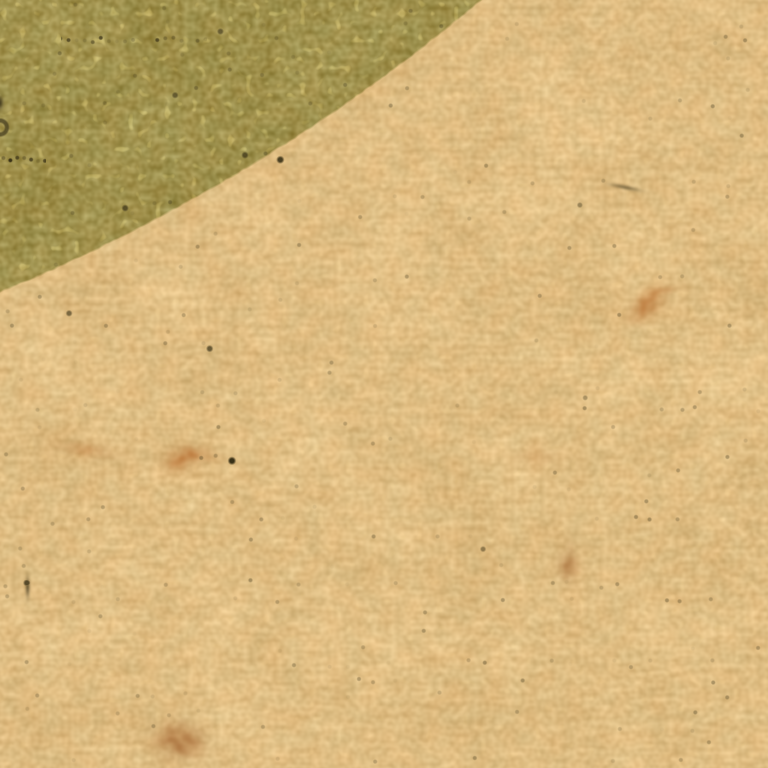
Write a Shadertoy shader that draws this texture.

```glsl
#define PAPER vec3(0.875, 0.742, 0.512)
#define GREEN vec3(0.622, 0.565, 0.298)
#define RUST vec3(0.74, 0.48, 0.24)
#define INK vec3(0.22, 0.19, 0.09)
#define DISC_CENTER vec2(-0.911, 2.826)
#define DISC_RADIUS 2.387
#define GRAIN 0.075
#define FIBRE 0.05
#define MOTTLE 0.045
#define FLECK_CELLS 48.0

float hash(vec2 p) {
    vec3 q = fract(p.xyx * vec3(0.1031, 0.1030, 0.0973));
    q += dot(q, q.yzx + 33.33);
    return fract((q.x + q.y) * q.z);
}

float slope(vec2 cell, vec2 offset) {
    float angle = 6.2832 * hash(cell);
    return dot(vec2(cos(angle), sin(angle)), offset);
}

float gradientNoise(vec2 p) {
    vec2 i = floor(p), f = fract(p), e = vec2(1.0, 0.0);
    vec2 w = f * f * f * (f * (f * 6.0 - 15.0) + 10.0);
    float low = mix(slope(i, f), slope(i + e, f - e), w.x);
    float high = mix(slope(i + e.yx, f - e.yx), slope(i + 1.0, f - 1.0), w.x);
    return mix(low, high, w.y);
}

// Soft ellipse with its long axis turned by angle
float blot(vec2 p, vec2 radii, float angle) {
    float c = cos(angle), s = sin(angle);
    vec2 q = vec2(c * p.x + s * p.y, c * p.y - s * p.x) / radii;
    return exp(-dot(q, q));
}

float dotMask(vec2 p, float radius, float pixel) {
    float soft = max(pixel, radius * 0.5);
    return 1.0 - smoothstep(radius - soft, radius + soft, length(p));
}

// Broken row of uneven dots between two x positions
float dottedRow(vec2 p, float start, float end, float spacing, float pixel) {
    float id = floor(p.x / spacing);
    float inside = step(start, p.x) * step(p.x, end);
    vec2 q = vec2((fract(p.x / spacing) - 0.5) * spacing, p.y + 0.006 * (hash(vec2(id, 7.0)) - 0.5));
    return inside * hash(vec2(id, 3.0)) * dotMask(q, 0.0024, pixel);
}

// Sparse faint flecks, one candidate per cell
float flecks(vec2 p, float pixel) {
    vec2 cell = floor(p * FLECK_CELLS);
    vec2 center = 0.25 + 0.5 * vec2(hash(cell + 11.0), hash(cell + 29.0));
    float chance = hash(cell + 53.0);
    vec2 q = (fract(p * FLECK_CELLS) - center) / FLECK_CELLS;
    return step(0.9, chance) * hash(cell + 71.0) * dotMask(q, 0.0025, pixel);
}

float rustStains(vec2 p) {
    float s = 0.8 * blot(p - vec2(0.843, 0.603), vec2(0.024, 0.013), 0.75);
    s += 0.25 * blot(p - vec2(0.867, 0.622), vec2(0.016, 0.006), 0.2);
    s += 0.75 * blot(p - vec2(0.236, 0.402), vec2(0.021, 0.013), 0.3);
    s += 0.4 * blot(p - vec2(0.262, 0.408), vec2(0.022, 0.008), -0.2);
    s += 0.38 * blot(p - vec2(0.112, 0.414), vec2(0.034, 0.009), -0.15);
    s += 0.2 * blot(p - vec2(0.70, 0.405), vec2(0.025, 0.012), 0.0);
    return s;
}

float brownStains(vec2 p) {
    float s = 0.8 * blot(p - vec2(0.234, 0.035), vec2(0.028, 0.021), -0.2);
    s += 0.6 * blot(p - vec2(0.740, 0.262), vec2(0.012, 0.016), 0.0);
    return s + 0.15 * blot(p - vec2(0.742, 0.283), vec2(0.007, 0.018), 0.0);
}

// Dark specks: x, y, strength
float inkSpecks(vec2 p, float pixel) {
    vec3 specks[12] = vec3[12](
        vec3(0.365, 0.792, 0.9), vec3(0.302, 0.400, 1.0), vec3(0.273, 0.546, 0.7),
        vec3(0.090, 0.592, 0.6), vec3(0.035, 0.241, 0.8), vec3(0.228, 0.876, 0.6),
        vec3(0.319, 0.798, 0.7), vec3(0.163, 0.729, 0.7), vec3(0.755, 0.733, 0.4),
        vec3(0.762, 0.482, 0.35), vec3(0.629, 0.285, 0.45), vec3(0.287, 0.959, 0.6));
    float ink = 0.0;
    for (int i = 0; i < 12; i++)
        ink = max(ink, specks[i].z * dotMask(p - specks[i].xy, 0.0022 + 0.002 * specks[i].z, pixel));
    ink = max(ink, 0.45 * blot(p - vec2(0.814, 0.756), vec2(0.018, 0.003), -0.2));
    ink = max(ink, 0.6 * blot(p - vec2(0.036, 0.235), vec2(0.003, 0.012), 0.0));
    ink = max(ink, 0.75 * dottedRow(p - vec2(0.0, 0.948), 0.08, 0.27, 0.0105, pixel));
    ink = max(ink, 1.2 * dottedRow(p - vec2(0.0, 0.793), 0.0, 0.06, 0.009, pixel));
    // Small mark cut by the left border
    float ring = abs(length(p - vec2(0.0, 0.834)) - 0.009);
    ink = max(ink, 0.65 * (1.0 - smoothstep(0.001, 0.003 + pixel, ring)));
    return max(ink, 0.8 * blot(p - vec2(0.0, 0.866), vec2(0.004, 0.008), 0.0));
}

void mainImage(out vec4 fragColor, in vec2 fragCoord) {
    vec2 p = fragCoord / iResolution.y;
    float pixel = 1.0 / iResolution.y;

    // Paper and printed disc
    float edge = length(p - DISC_CENTER) - DISC_RADIUS + 0.0015 * gradientNoise(p * 90.0);
    float disc = 1.0 - smoothstep(-1.5 * pixel, 1.5 * pixel, edge);
    vec3 color = mix(PAPER, GREEN, disc);

    // Grain, horizontal fibres and broad mottling
    float fine = gradientNoise(p * 130.0) + 0.6 * gradientNoise(p * 67.0 + 31.0);
    float fibre = gradientNoise(p * vec2(22.0, 140.0) + 17.0);
    float broad = gradientNoise(p * 9.0 + 5.0) + 0.7 * gradientNoise(p * 25.0 + 43.0);
    float tone = GRAIN * fine * (1.0 + 0.5 * disc) + FIBRE * fibre + MOTTLE * broad;
    color += tone * vec3(0.85, 0.9, 0.95);
    color += 0.025 * gradientNoise(p * 38.0 + 83.0) * vec3(1.0, -0.2, -0.6);
    float paleFleck = smoothstep(0.2, 0.55, gradientNoise(p * 85.0 + 61.0));
    color += paleFleck * mix(0.02, 0.11, disc) * vec3(1.0, 0.95, 0.7);

    // Stains and specks
    float rough = 1.0 + 0.7 * gradientNoise(p * 75.0 + 9.0);
    color = mix(color, RUST, clamp(rustStains(p) * rough, 0.0, 1.0));
    color = mix(color, RUST * vec3(0.9, 0.93, 1.0), clamp(brownStains(p) * rough, 0.0, 1.0));
    color = mix(color, INK, 0.35 * flecks(p, pixel));
    color = mix(color, INK, clamp(inkSpecks(p, pixel), 0.0, 1.0));
    fragColor = vec4(clamp(color, 0.0, 1.0), 1.0);
}
```
